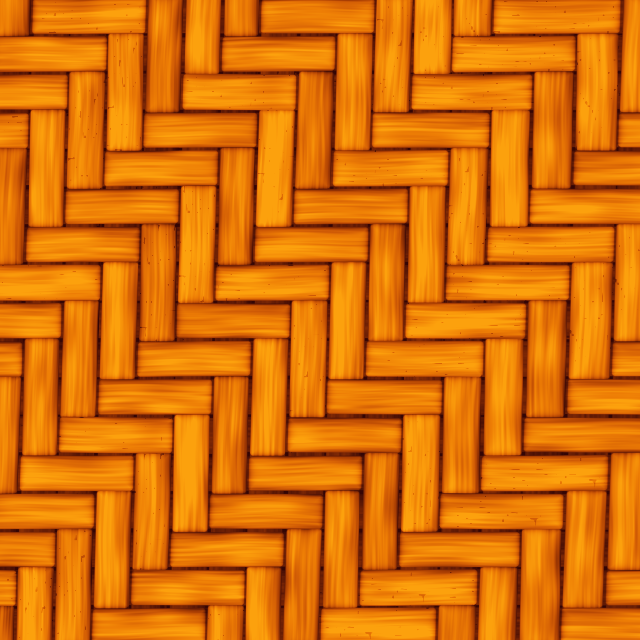
A Shadertoy shader for this texture:

```glsl
// Glossy orange cane woven as a three-over, three-under diagonal twill.
// Each strand is cut into rounded floats that pass over three crossing strands;
// a tone is built from gap, buried strands and floats, then mapped to a ramp.

#define COLS 16.8         // columns across, before the widening at the right
#define ROWS 16.79        // rows down
#define LEAN 0.454        // sideways drift of the columns, in columns
#define WIDEN 0.011       // growth of column width past the ninth column
#define HALF_WIDTH 0.462  // half the strand width, in cells
#define CORNER 0.09       // rounding of the float ends
#define GRAIN 0.36        // strength of the lengthwise fibres
#define ALTERNATE 0.055   // light and dark column difference
#define BURIED 0.42       // brightness of strands seen through the gaps

float hash(vec2 p) {
    vec3 q = fract(p.xyx * vec3(0.1031, 0.1030, 0.0973));
    q += dot(q, q.yzx + 33.33);
    return fract((q.x + q.y) * q.z);
}

float noise(vec2 p) {
    vec2 i = floor(p), f = fract(p);
    f = f * f * (3.0 - 2.0 * f);
    return mix(mix(hash(i), hash(i + vec2(1, 0)), f.x),
               mix(hash(i + vec2(0, 1)), hash(i + vec2(1, 1)), f.x), f.y);
}

// q.x runs along the strand, q.y counts strands.
// Returns tone, coverage of the float, coverage of the whole strand.
vec3 strand(vec2 q, float center, float halfLength, float slope, float aa) {
    float index = floor(q.y);
    float along = q.x + index - center + 3.0;
    float id = floor(along / 6.0);
    float s = along - 6.0 * id - 3.0;
    vec2 seed = vec2(index, id) + center * 37.0;
    float rnd = hash(seed);
    float t = q.y - index - 0.5 + 0.02 * s * (hash(seed + 5.3) - 0.5);

    // Rounded float outline
    float halfWidth = HALF_WIDTH + 0.02 * (rnd - 0.5);
    vec2 e = abs(vec2(s, t)) - vec2(halfLength, halfWidth) + CORNER;
    float d = length(max(e, 0.0)) + min(max(e.x, e.y), 0.0) - CORNER;
    float side = abs(t) - halfWidth;

    // Fibres, broad stains and rounded shading
    float wave = t + 0.025 * sin(s * 1.6 + rnd * 6.28);
    float fibre = 0.65 * noise(vec2(wave * 15.0, s * 0.7) + seed * 17.3)
                + 0.35 * noise(vec2(wave * 27.0, s * 1.1) + seed * 9.1);
    float stain = noise(vec2(t * 2.5, s * 1.2) + seed * 5.7);
    float tone = 0.88 + GRAIN * (fibre - 0.5) + 0.24 * (stain - 0.5);
    tone += 0.12 * (rnd - 0.5) - slope * t - 0.5 * t * t;
    tone -= 0.45 * exp(14.0 * min(d, 0.0));

    // Rare dark nicks
    tone -= 0.25 * smoothstep(0.9, 0.97, noise(vec2(s * 9.0, t * 14.0) + seed * 3.1))
                 * step(0.6, rnd);

    return vec3(tone, smoothstep(aa, -aa, d), smoothstep(aa, -aa, side));
}

vec3 caneColor(float tone) {
    float k = clamp(tone, 0.0, 1.0) * 5.0;
    vec3 c = mix(vec3(0.20, 0.02, 0.02), vec3(0.44, 0.13, 0.02), min(k, 1.0));
    c = mix(c, vec3(0.66, 0.24, 0.01), clamp(k - 1.0, 0.0, 1.0));
    c = mix(c, vec3(0.82, 0.36, 0.02), clamp(k - 2.0, 0.0, 1.0));
    c = mix(c, vec3(0.93, 0.49, 0.02), clamp(k - 3.0, 0.0, 1.0));
    return mix(c, vec3(0.99, 0.63, 0.05), clamp(k - 4.0, 0.0, 1.0));
}

void mainImage(out vec4 fragColor, in vec2 fragCoord) {
    vec2 uv = fragCoord / iResolution.xy;
    uv.y = 1.0 - uv.y;
    float aa = 0.75 * ROWS / iResolution.y;

    // Weave coordinates: column and row, rows counted downwards
    float col = uv.x * COLS + uv.y * LEAN - 0.851;
    float extra = max(col - 9.0, 0.0);
    col -= WIDEN * extra * extra;
    float row = uv.y * ROWS + 0.085;

    vec3 across = strand(vec2(col, row), 1.5, 1.485, -0.22, aa);
    vec3 upright = strand(vec2(row, col), 4.5, 1.54, 0.24, aa);
    upright.x += ALTERNATE * (1.0 - 2.0 * mod(floor(col), 2.0));

    // Gap, buried strands, then the floats on top
    float tone = 0.0;
    tone = mix(tone, BURIED * across.x, across.z);
    tone = mix(tone, BURIED * upright.x, upright.z);
    tone = mix(tone, upright.x, upright.y);
    tone = mix(tone, across.x, across.y);

    fragColor = vec4(caneColor(tone), 1.0);
}
```
